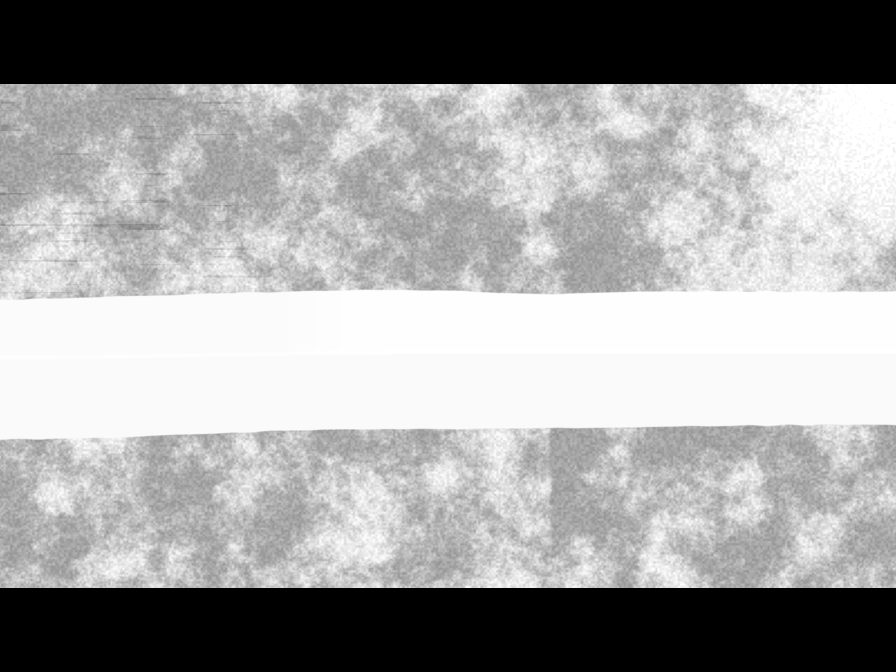
Write a Shadertoy shader that draws this background.

```glsl
// Draws a pale paper strip across weathered grey stone, between black bars.

const float BAR_HEIGHT = 0.125;
const float STONE_DARK = 0.645;
const float STONE_LIGHT = 0.935;
const float STONE_BIAS = -0.035;
const float GRAIN_AMOUNT = 0.13;
const float SCRATCH_AMOUNT = 0.10;
const float PAPER_UPPER = 0.995;
const float PAPER_LOWER = 0.98;
const float REFERENCE_ASPECT = 4.0 / 3.0;

// Broad stains: centre x, centre y, radius, lightening.
const int STAIN_COUNT = 11;
const vec4 STAINS[STAIN_COUNT] = vec4[](
    vec4(1.00, 0.87, 0.20, 0.30), vec4(0.92, 0.72, 0.20, 0.13),
    vec4(0.66, 0.61, 0.09, -0.22), vec4(0.52, 0.73, 0.09, -0.14),
    vec4(0.03, 0.82, 0.16, -0.10), vec4(0.41, 0.59, 0.10, 0.13),
    vec4(0.09, 0.65, 0.09, 0.09), vec4(0.50, 0.27, 0.08, -0.10),
    vec4(0.25, 0.22, 0.10, -0.08), vec4(0.39, 0.22, 0.07, 0.07),
    vec4(0.24, 0.76, 0.12, -0.04));

// Integer hash of a lattice cell, from 0 to 1.
float hash(vec2 cell) {
    uvec2 k = uvec2(ivec2(cell)) * uvec2(1597334677u, 3812015801u);
    uint h = (k.x ^ k.y) * 1597334677u;
    h = (h ^ (h >> 15)) * 2246822519u;
    h ^= h >> 13;
    return float(h >> 8) / 16777216.0;
}

float valueNoise(vec2 p) {
    vec2 cell = floor(p);
    vec2 f = fract(p);
    f = f * f * (3.0 - 2.0 * f);
    float low = mix(hash(cell), hash(cell + vec2(1, 0)), f.x);
    float high = mix(hash(cell + vec2(0, 1)), hash(cell + 1.0), f.x);
    return mix(low, high, f.y);
}

// Rough layered noise, normalised to 0..1.
float mottle(vec2 p) {
    float sum = 0.0, weight = 1.0, total = 0.0;
    for (int i = 0; i < 6; i++) {
        sum += weight * valueNoise(p);
        total += weight;
        weight *= 0.8;
        p = mat2(1.6, 1.2, -1.2, 1.6) * p + 17.3;
    }
    return sum / total;
}

float segmentDistance(vec2 p, vec2 a, vec2 b) {
    vec2 ab = b - a;
    return length(p - a - ab * clamp(dot(p - a, ab) / dot(ab, ab), 0.0, 1.0));
}

float bump(float d, float radius) {
    return exp(-d * d / (radius * radius));
}

// Large-scale lightness of the stone.
float stoneTone(vec2 uv) {
    vec2 scale = vec2(REFERENCE_ASPECT, 1.0);
    vec2 p = uv * scale;
    float tone = STONE_BIAS;
    for (int i = 0; i < STAIN_COUNT; i++) {
        vec4 stain = STAINS[i];
        tone += stain.w * bump(length(p - stain.xy * scale), stain.z);
    }
    // Pale diagonal streak.
    float streak = segmentDistance(p, vec2(0.47, 0.88) * scale, vec2(0.84, 0.61) * scale);
    tone += 0.13 * bump(streak, 0.055);
    // Abrupt vertical stain edge below the strip.
    float below = 1.0 - smoothstep(0.36, 0.42, uv.y);
    float side = smoothstep(0.610, 0.620, uv.x);
    tone += below * mix(0.17 * bump(uv.x - 0.60, 0.12),
                        -0.16 * bump(uv.x - 0.66, 0.10), side) * smoothstep(0.14, 0.28, uv.y);
    return tone;
}

float stone(vec2 uv, vec2 p) {
    float pattern = mottle(p * 11.0 + 40.0) + stoneTone(uv);
    float value = mix(STONE_DARK, STONE_LIGHT, smoothstep(0.31, 0.70, pattern));
    value += GRAIN_AMOUNT * (valueNoise(p * 300.0 + 9.0) - 0.5);
    // Thin horizontal scratches at the upper left.
    float scratch = smoothstep(0.80, 0.95, valueNoise(p * vec2(9.0, 170.0) + 5.0));
    value -= SCRATCH_AMOUNT * scratch * (1.0 - smoothstep(0.2, 0.45, uv.x)) * step(0.5, uv.y);
    return value + 0.10 * bump(length((uv - vec2(1.0, 0.87)) * vec2(1.3, 1.0)), 0.16);
}

void mainImage(out vec4 fragColor, in vec2 fragCoord) {
    vec2 uv = fragCoord / iResolution.xy;
    vec2 p = fragCoord / iResolution.y;
    float pixel = 1.0 / iResolution.y;
    float value = stone(uv, p);

    // Paper strip with gently uneven edges.
    float wobble = 0.002 * (valueNoise(vec2(p.x * 35.0, 3.0)) - 0.5);
    float top = 0.554 + 0.014 * smoothstep(-0.05, 0.42, uv.x)
              - 0.005 * bump(uv.x - 0.61, 0.09) - 0.002 * smoothstep(0.5, 1.0, uv.x) + wobble;
    float bottom = 0.346 + 0.016 * smoothstep(0.0, 0.45, uv.x)
                 + 0.006 * smoothstep(0.5, 1.0, uv.x) - wobble;
    float crease = 0.467 + 0.008 * smoothstep(0.0, 0.45, uv.x);
    float upperTone = mix(0.985, PAPER_UPPER, smoothstep(0.30, 0.40, uv.x));
    float paper = mix(PAPER_LOWER, upperTone, smoothstep(-0.003, 0.003, uv.y - crease));
    paper += 0.012 * bump(uv.y - crease, 0.003);
    float inside = min(uv.y - bottom, top - uv.y);
    value = mix(value, paper, smoothstep(-pixel, pixel, inside));

    // Black bars above and below.
    float barDistance = min(uv.y, 1.0 - uv.y) - BAR_HEIGHT;
    value *= smoothstep(-0.5 * pixel, 0.5 * pixel, barDistance);
    fragColor = vec4(vec3(clamp(value, 0.0, 1.0)), 1.0);
}
```
